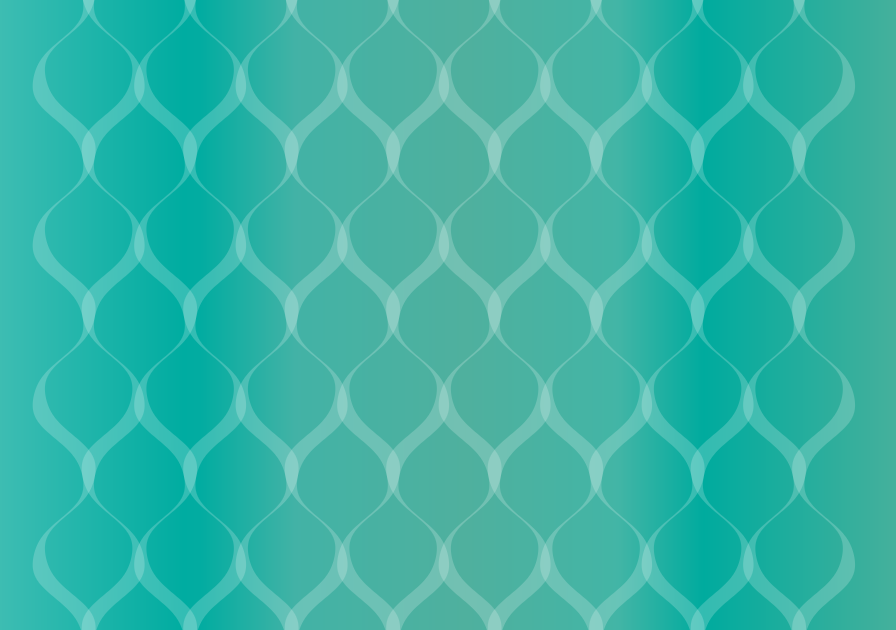
Write a Shadertoy shader that draws this pattern.

```glsl
// Lengths are in units of the canvas height.
const float TAU = 6.2831853;
const int COLUMNS = 8;
const float FIRST_COLUMN = 0.1407;
const float COLUMN_PITCH = 0.1611;
const float ROW_PITCH = 0.2533;
const float BULGE_HEIGHT = 0.8765;
const float SWING = 0.0389;        // half the travel from neck to bulge
const float FLATTEN = 0.055;       // third harmonic, lengthens necks and bulges
const float HALF_WIDTH = 0.0097;
const float SWELL = 0.0078;        // thickens below each bulge, thins above it
const float RIBBON_ALPHA = 0.2;
const vec3 RIBBON_TINT = vec3(1.0);

const int STOPS = 8;
const float STOP_X[STOPS] = float[](0.0, 0.205, 0.225, 0.33, 0.52, 0.69, 0.785, 1.0);
const vec3 STOP_COLOR[STOPS] = vec3[](
    vec3(0.24, 0.74, 0.70),
    vec3(0.00, 0.675, 0.63),
    vec3(0.01, 0.675, 0.63),
    vec3(0.26, 0.70, 0.65),
    vec3(0.31, 0.69, 0.62),
    vec3(0.26, 0.71, 0.65),
    vec3(0.00, 0.67, 0.62),
    vec3(0.27, 0.69, 0.61));

// Horizontal gradient through the colour stops
vec3 background(float x) {
    vec3 color = STOP_COLOR[0];
    for (int i = 1; i < STOPS; i++) {
        float t = clamp((x - STOP_X[i - 1]) / (STOP_X[i] - STOP_X[i - 1]), 0.0, 1.0);
        color = mix(color, STOP_COLOR[i], t);
    }
    return color;
}

void mainImage(out vec4 fragColor, in vec2 fragCoord) {
    vec2 p = fragCoord / iResolution.y;
    float pixel = 1.0 / iResolution.y;
    vec3 color = background(fragCoord.x / iResolution.x);

    // Ribbon path: phase 0 at a bulge, growing downwards
    float phase = TAU * (BULGE_HEIGHT - p.y) / ROW_PITCH;
    float wave = (cos(phase) - FLATTEN * cos(3.0 * phase)) / (1.0 - FLATTEN);
    float waveSlope = (3.0 * FLATTEN * sin(3.0 * phase) - sin(phase)) / (1.0 - FLATTEN);
    float center = SWING * (1.0 + wave);
    float slope = SWING * waveSlope * TAU / ROW_PITCH;
    float slant = inversesqrt(1.0 + slope * slope);
    float halfWidth = HALF_WIDTH + SWELL * sin(phase);

    // Two mirrored translucent ribbons per column
    for (int i = 0; i < COLUMNS; i++) {
        float x = p.x - FIRST_COLUMN - float(i) * COLUMN_PITCH;
        for (float side = -1.0; side <= 1.0; side += 2.0) {
            float edge = (abs(x - side * center) - halfWidth) * slant;
            float coverage = clamp(0.5 - edge / pixel, 0.0, 1.0);
            color = mix(color, RIBBON_TINT, RIBBON_ALPHA * coverage);
        }
    }

    fragColor = vec4(color, 1.0);
}
```
